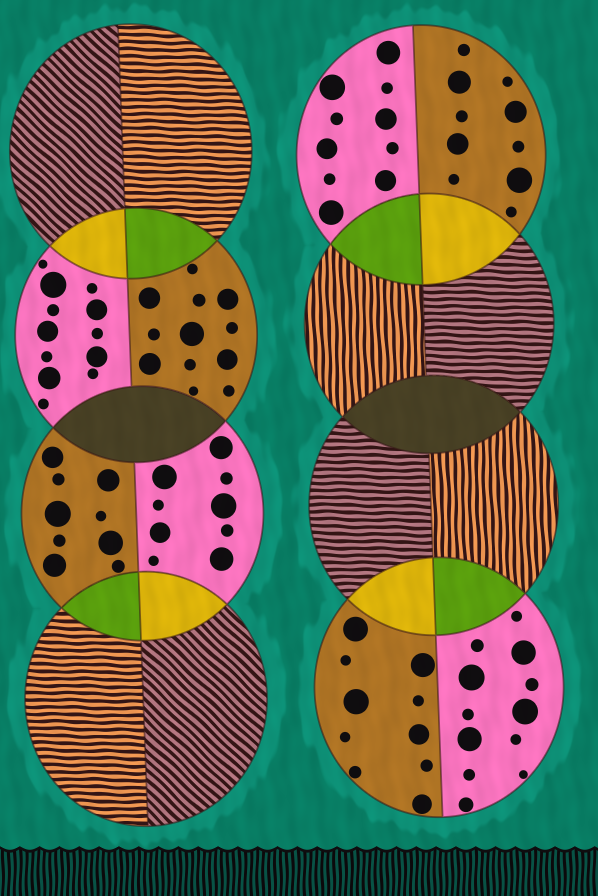
A Shadertoy shader for this pattern:

```glsl
const vec3 TEAL = vec3(0.03, 0.49, 0.39), HALO = vec3(0.05, 0.56, 0.46);
const vec3 PINK = vec3(0.97, 0.45, 0.74), BROWN = vec3(0.68, 0.45, 0.14);
const vec3 ORANGE = vec3(0.94, 0.59, 0.32), MAUVE = vec3(0.70, 0.46, 0.50);
const vec3 YELLOW = vec3(0.86, 0.70, 0.04), GREEN = vec3(0.35, 0.62, 0.05);
const vec3 OLIVE = vec3(0.28, 0.25, 0.14), INK = vec3(0.06, 0.05, 0.06);
const vec3 STRIPE_INK = vec3(0.20, 0.08, 0.08), FRINGE = vec3(0.03, 0.32, 0.27);

// Lengths are hundredths of the canvas height, with y measured from the top
const float COLUMN_SPLIT = 31.4, FRINGE_TOP = 94.6, STRIPE_GAP = 0.8;
const float BIG_DOT = 1.3, SMALL_DOT = 0.65, OUTLINE = 0.1;
const vec2 CENTRES[8] = vec2[8](
    vec2(14.6, 16.9), vec2(15.2, 37.4), vec2(15.9, 57.3), vec2(16.3, 78.0),
    vec2(47.0, 17.3), vec2(47.9, 36.1), vec2(48.4, 56.4), vec2(49.0, 76.7));
const vec2 RADII[2] = vec2[2](vec2(13.5, 14.2), vec2(13.9, 14.5));

// Dot lattice of each spotted half: origin, then column and row spacing
const vec4 LATTICES[8] = vec4[8](
    vec4(5.6, 31.8, 5.5, 5.2), vec4(16.9, 33.6, 4.4, 6.8),
    vec4(6.1, 50.8, 6.1, 6.3), vec4(18.2, 53.3, 6.5, 6.0),
    vec4(36.8, 9.5, 6.5, 7.0), vec4(51.3, 9.1, 6.4, 7.3),
    vec4(39.5, 70.3, 7.6, 7.8), vec4(52.3, 75.9, 6.0, 6.8));

float pixelSize() { return 100.0 / iResolution.y; }
float cover(float d) { return clamp(0.5 - d / pixelSize(), 0.0, 1.0); }

vec2 hash2(vec2 p) {
    vec3 h = fract(p.xyx * vec3(0.1031, 0.1030, 0.0973));
    h += dot(h, h.yzx + 33.33);
    return fract((h.xx + h.yz) * h.zy);
}

// Uneven marker ink made of layered sines
float wash(vec2 p) {
    return 0.5 * sin(p.x * 1.7 + 1.5 * sin(p.y * 0.31))
         + 0.3 * sin(p.x * 3.9 - p.y * 0.45 + sin(p.y * 0.9))
         + 0.2 * sin(p.y * 1.6 + 2.0 * sin(p.x * 0.6));
}

float discDist(vec2 p, int col, int k) {
    vec2 r = RADII[col];
    return (length((p - CENTRES[col * 4 + k]) / r) - 1.0) * r.x;
}

float dividerDist(vec2 p, int col) {
    return p.x - (col == 0 ? 13.06 : 45.98) - 0.0375 * p.y;
}

float stripes(float v, float gap, float duty) {
    return cover((abs(fract(v / gap) - 0.5) - 0.5 * duty) * gap);
}

// Checkered big and small dots, shrunk to fit inside their half
float dots(vec2 p, int col, int k, bool right) {
    int spotted = col == 0 ? k - 1 : 2 + k / 3;
    vec4 lattice = LATTICES[spotted * 2 + int(right)];
    vec2 cell = vec2(lattice.z, 0.5 * lattice.w);
    vec2 base = floor((p - lattice.xy) / cell + 0.5);
    float d = 100.0;
    for (int i = 0; i < 9; i++) {
        vec2 id = base + vec2(i % 3 - 1, i / 3 - 1);
        bool small = mod(id.x + id.y, 2.0) > 0.5;
        vec2 h = hash2(id + float(spotted * 17 + int(right) * 7) + 40.0);
        vec2 c = lattice.xy + id * cell + (h - 0.5) * (small ? vec2(2.2, 1.0) : vec2(0.7));
        float room = min(-discDist(c, col, k), dividerDist(c, col) * (right ? 1.0 : -1.0));
        if (k > 0) room = min(room, discDist(c, col, k - 1));
        if (k < 3) room = min(room, discDist(c, col, k + 1));
        float r = min((small ? SMALL_DOT : BIG_DOT) * (0.88 + 0.24 * h.x), room - 0.15);
        if (r > 0.35) d = min(d, length(p - c) - r);
    }
    return cover(d);
}

vec3 halfFill(vec2 p, int col, int k, bool right) {
    bool outer = k == 0 || k == 3;
    bool warm = right == (col == 0 ? k < 2 : k % 2 == 0);
    if (outer == (col == 1))
        return mix(warm ? BROWN : PINK, INK, dots(p, col, k, right));
    vec2 across = col == 0 ? (warm ? vec2(-0.02, 1.0) : vec2(-0.68, 0.73))
                           : (warm ? vec2(1.0, -0.03) : vec2(-0.02, 1.0));
    float wobble = 0.06 * sin(p.x * 0.8 + p.y * 0.5) + 0.04 * sin(p.x * 1.9 - p.y * 1.3);
    float line = stripes(dot(p, across) + wobble, STRIPE_GAP, 0.48 + 0.06 * wash(p));
    return mix(warm ? ORANGE : MAUVE, STRIPE_INK, line);
}

void mainImage(out vec4 fragColor, in vec2 fragCoord) {
    vec2 p = vec2(fragCoord.x, iResolution.y - fragCoord.y) * pixelSize();
    int col = p.x < COLUMN_SPLIT ? 0 : 1;
    float ink = wash(p), split = dividerDist(p, col);

    // Background and the paler marker halo around the chains
    float nearest = 100.0;
    for (int i = 0; i < 8; i++) nearest = min(nearest, discDist(p, i / 4, i % 4));
    vec3 color = mix(TEAL, HALO, smoothstep(0.3, -0.3, nearest - 1.8 - 0.6 * ink));
    color *= 1.0 + 0.05 * ink;

    // Split discs
    float rim = 100.0;
    for (int k = 0; k < 4; k++) {
        float d = discDist(p, col, k);
        rim = min(rim, abs(d));
        if (d > pixelSize()) continue;
        vec3 fill = mix(halfFill(p, col, k, false), halfFill(p, col, k, true), cover(-split));
        color = mix(color, fill * (1.0 + 0.04 * ink), cover(d));
    }

    // Lenses where neighbouring discs overlap
    float olive = 100.0;
    for (int k = 0; k < 3; k++) {
        float d = max(discDist(p, col, k), discDist(p, col, k + 1));
        bool greenRight = (col == 0) == (k == 0);
        vec3 fill = mix(greenRight ? YELLOW : GREEN, greenRight ? GREEN : YELLOW, cover(-split));
        if (k == 1) { fill = OLIVE; olive = d; }
        color = mix(color, fill * (1.0 + 0.04 * ink), cover(d));
    }
    float seam = max(max(abs(split), nearest), -olive);
    color = mix(color, STRIPE_INK, 0.55 * cover(min(rim, seam) - OUTLINE));

    // Scalloped fringe
    float edge = p.y - FRINGE_TOP - 0.4 * abs(sin(p.x * 1.42));
    float threads = stripes(p.x + 0.06 * sin(p.y * 1.2 + p.x), 0.66, 0.5);
    color = mix(color, mix(FRINGE, INK * 0.7, threads), cover(-edge));
    color = mix(color, INK, cover(abs(edge) - 0.16));
    fragColor = vec4(color, 1.0);
}
```
